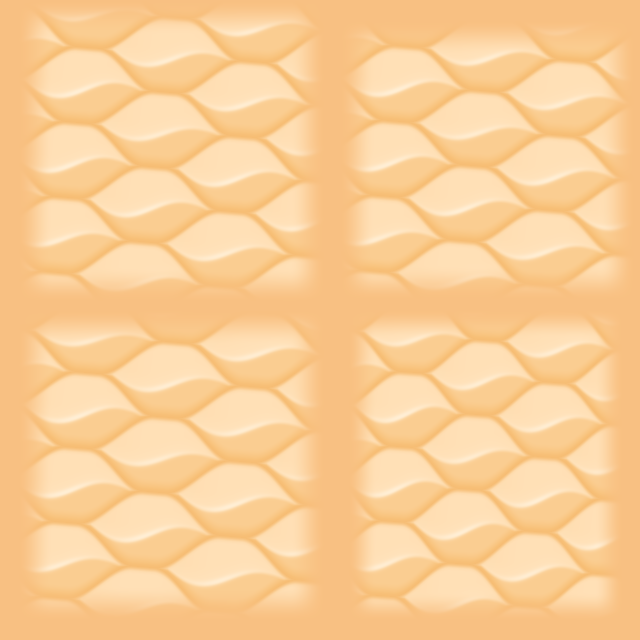
A Shadertoy shader for this pattern:

```glsl
// Four soft-edged panels of glossy, leaning peach scales on a flat ground.

const vec3 GROUND = vec3(0.974, 0.754, 0.508);
const vec3 GROOVE = vec3(0.962, 0.732, 0.445);
const vec3 UPPER  = vec3(1.000, 0.878, 0.715);
const vec3 LOWER  = vec3(0.982, 0.805, 0.570);
const vec3 SHADE  = vec3(0.972, 0.758, 0.475);
const vec3 GLOSS  = vec3(1.000, 0.935, 0.835);

// Sine-free hash of a cell index, 0 to 1
float hash(vec2 cell) {
    vec3 q = fract(cell.xyx * 0.1031);
    q += dot(q, q.yzx + 33.33);
    return fract((q.x + q.y) * q.z);
}

// Height inside a scale: positive within, zero on its outline.
// Staggered neighbours share the same outline, so they fill the plane.
float scaleHeight(vec2 q) {
    return 1.0 - smoothstep(0.13, 0.87, abs(q.x)) - abs(q.y);
}

// S-shaped ridge that parts the upper face from the lower one
float ridge(float x, float bend) {
    x = clamp(x, -0.707, 0.707);
    return 0.16 * cos(2.22 * x) - bend * sin(4.44 * x);
}

// Shading of one scale; q is measured from its centre, y pointing down
vec3 shadeScale(vec2 q, float height, float rnd, float aa) {
    float below = q.y - ridge(q.x, mix(0.19, 0.25, rnd));

    // Two faces, each with a gentle gradient
    vec3 upper = mix(UPPER, LOWER, 0.22 * smoothstep(0.1, 0.9, abs(q.x)));
    upper = mix(upper, GLOSS, 0.15 * smoothstep(-0.5, 0.0, below));
    vec3 lower = mix(SHADE, LOWER, smoothstep(0.0, 0.38, height));
    vec3 col = mix(upper, lower, smoothstep(-0.03 - aa, 0.05 + aa, below));

    // Gloss along the ridge, fading towards both tips
    float along = exp(-pow((q.x + 0.06) / 0.36, 2.0));
    float line = exp(-pow((below + 0.025) / (0.035 + 0.03 * along + aa), 2.0));
    col = mix(col, GLOSS, line * along * mix(0.75, 1.0, rnd));

    // Soft groove around the outline
    col = mix(GROOVE, col, smoothstep(-0.02, 0.11 + aa, height));
    return mix(SHADE, col, 0.65 + 0.35 * smoothstep(0.0, 0.22, height));
}

// Centred lattice spanned by stepX and stepY
vec3 scales(vec2 p, vec2 stepX, vec2 stepY) {
    vec2 grid = 2.0 * (inverse(mat2(stepX, stepY)) * p);
    float aa = 2.0 / (iResolution.y * stepY.y);
    float best = -9.0;
    vec2 local = vec2(0.0);
    vec2 cell = vec2(0.0);
    for (int k = 0; k < 2; k++) {
        vec2 centre = 2.0 * floor((grid - float(k)) * 0.5 + 0.5) + float(k);
        float height = scaleHeight(grid - centre);
        if (height > best) {
            best = height;
            local = grid - centre;
            cell = centre;
        }
    }
    return shadeScale(local, best, hash(cell + 40.0), aa);
}

// Rectangle whose borders dissolve inwards over the given width
float softBox(vec2 p, vec2 lo, vec2 hi, float fade) {
    vec2 m = smoothstep(0.0, fade, p - lo) * smoothstep(0.0, fade, hi - p);
    return m.x * m.y;
}

void mainImage(out vec4 fragColor, in vec2 fragCoord) {
    vec2 p = fragCoord / iResolution.xy;
    p.y = 1.0 - p.y;

    // Lattice steps of the wide panels and of the narrow one
    vec2 wideX = vec2(0.258, 0.022), wideY = vec2(-0.017, 0.117);
    vec2 slimX = vec2(0.225, 0.016), slimY = vec2(-0.014, 0.1165);

    // Panels end inside the canvas, so all its borders are plain ground
    vec3 col = GROUND;
    col = mix(col, scales(p - vec2(0.129, 0.133), wideX, wideY),
              softBox(p, vec2(0.028, 0.0), vec2(0.508, 0.472), 0.055));
    col = mix(col, scales(p - vec2(0.627, 0.131), wideX, wideY),
              softBox(p, vec2(0.531, 0.031), vec2(0.992, 0.469), 0.055));
    col = mix(col, scales(p - vec2(0.129, 0.641), wideX, wideY),
              softBox(p, vec2(0.028, 0.484), vec2(0.508, 0.970), 0.055));
    col = mix(col, scales(p - vec2(0.634, 0.640), slimX, slimY),
              softBox(p, vec2(0.544, 0.484), vec2(0.974, 0.970), 0.045));

    fragColor = vec4(col, 1.0);
}
```
